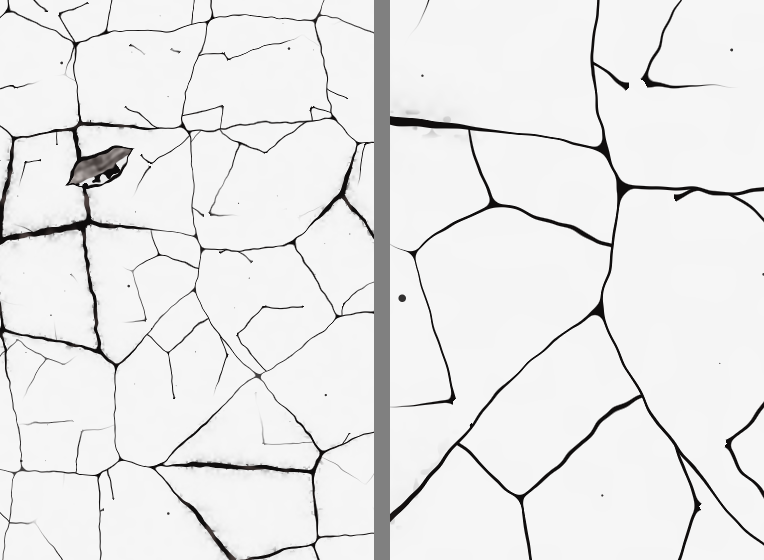
Left: the whole. Right: its middle third, enlarged.
A WebGL 1 fragment shader for this texture:

```glsl
precision highp float;
uniform vec2 u_resolution;

float hash(vec2 p) {
  return fract(sin(dot(p, vec2(127.1, 311.7))) * 43758.5);
}

vec2 hash2(vec2 p) {
  return vec2(hash(p), hash(p + 37.3));
}

float noise(vec2 p) {
  vec2 i = floor(p), f = fract(p);
  f = f * f * (3.0 - 2.0 * f);
  return mix(mix(hash(i), hash(i + vec2(1.0, 0.0)), f.x),
             mix(hash(i + vec2(0.0, 1.0)), hash(i + 1.0), f.x), f.y);
}

vec2 wobble(vec2 p) {
  return vec2(noise(p), noise(p + 19.7)) - 0.5;
}

// Voronoi plates: x = distance to the border, y = border id, z = plate id
vec3 plates(vec2 p) {
  vec2 home = floor(p), nearCell = home, nearest = vec2(8.0);
  for (int j = -1; j <= 1; j++) {
    for (int i = -1; i <= 1; i++) {
      vec2 c = home + vec2(float(i), float(j));
      vec2 r = c + 0.1 + 0.8 * hash2(c) - p;
      if (dot(r, r) < dot(nearest, nearest)) {
        nearest = r;
        nearCell = c;
      }
    }
  }
  float border = 8.0, rounded = 8.0, borderId = 0.0;
  for (int j = -2; j <= 2; j++) {
    for (int i = -2; i <= 2; i++) {
      vec2 c = nearCell + vec2(float(i), float(j));
      vec2 r = c + 0.1 + 0.8 * hash2(c) - p;
      vec2 gap = r - nearest;
      if (dot(gap, gap) > 0.0001) {
        float e = dot(0.5 * (nearest + r), normalize(gap));
        if (e < border) {
          border = e;
          borderId = hash(c + nearCell + 5.5);
        }
        // smooth minimum fills the junctions
        float h = max(0.04 - abs(rounded - e), 0.0) / 0.04;
        rounded = min(rounded, e) - h * h * 0.01;
      }
    }
  }
  return vec3(rounded, borderId, hash(nearCell + 11.0));
}

// Antialiased stroke that pales when thinner than a pixel
float stroke(float d, float halfWidth) {
  float px = 1.0 / u_resolution.y;
  float w = max(halfWidth, 0.5 * px);
  return clamp(0.5 + (w - d) / px, 0.0, 1.0) * min(1.0, 2.0 * halfWidth / px);
}

void main() {
  vec2 p = gl_FragCoord.xy / u_resolution.y;
  vec3 ink = vec3(0.06, 0.05, 0.05);
  vec3 color = vec3(0.963 + 0.006 * (noise(p * 60.0) - 0.5));
  vec2 jag = 0.008 * wobble(p * 24.0) + 0.0035 * wobble(p * 85.0);
  vec2 bent = p + 0.05 * wobble(p * 5.0) + jag;

  // Open pocket, pointed at both ends
  vec2 q = mat2(0.9, -0.43, 0.43, 0.9) * (p - vec2(0.178, 0.7)) + 1.3 * jag;
  float pocket = abs(q.y) - 0.027 * (1.0 - q.x * q.x / 0.0046);

  // Main cracks, opening up in places
  vec3 plate = plates(bent * 5.4 + 3.0);
  float d = plate.x / 5.4;
  float open = smoothstep(0.53, 0.88, noise(p * 4.2 + 8.3)) * (0.45 + 0.55 * plate.y);
  open = max(open, 0.75 * smoothstep(0.14, 0.05, length(q)));
  float rough = noise(p * 70.0);
  float width = 0.0006 + 0.0005 * noise(p * 13.0) + 0.0052 * open * (0.6 + 0.6 * rough);

  // Dirt and crumbs beside the open cracks
  float grain = noise(p * 190.0) * noise(p * 75.0 + 4.0);
  color -= 0.5 * open * exp(-max(d - width, 0.0) / 0.009) * grain;
  float crumbs = smoothstep(0.68, 0.82, noise(p * 210.0 + 7.0));
  color = mix(color, ink, 0.7 * crumbs * open * smoothstep(0.011, 0.003, d));

  // Hairlines that stop at the main cracks and fade out
  vec3 shard = plates(bent * 8.5 + 60.0 * plate.z);
  float hair = step(0.56, shard.y) * smoothstep(0.28, 0.65, noise(p * 11.0 + 2.0));
  color = mix(color, ink, stroke(shard.x / 8.5, 0.0009 * hair));

  vec3 depth = mix(ink, vec3(0.33, 0.28, 0.27), smoothstep(0.6, 0.9, noise(p * 45.0)) * open);
  color = mix(color, depth, stroke(d, width));

  // Pocket floor: streaked flake above, speckled rubble below
  float streak = noise(q * vec2(24.0, 150.0)) * 0.6 + noise(q * 130.0) * 0.4;
  vec3 flake = mix(vec3(0.22, 0.19, 0.18), vec3(0.82, 0.79, 0.78), streak);
  vec3 rubble = mix(vec3(0.92), ink, smoothstep(0.45, 0.6, noise(q * 120.0 + 3.0)));
  vec3 ground = mix(rubble, flake, smoothstep(-0.009, -0.006, q.y));
  color = mix(color, ground, stroke(max(pocket, 0.0), 0.001) * step(pocket, 0.001));
  color = mix(color, ink, stroke(abs(pocket), 0.0008 + 0.003 * rough));

  // Scattered specks
  vec2 tile = floor(p * 15.0);
  vec2 spot = fract(p * 15.0) - 0.2 - 0.6 * hash2(tile + 3.0);
  float size = 0.0003 + 0.0022 * pow(hash(tile + 71.0), 4.0);
  float speck = stroke(length(spot) / 15.0, size) * step(0.8, hash(tile + 29.0));
  color = mix(color, ink, 0.85 * speck);

  gl_FragColor = vec4(color, 1.0);
}
```
